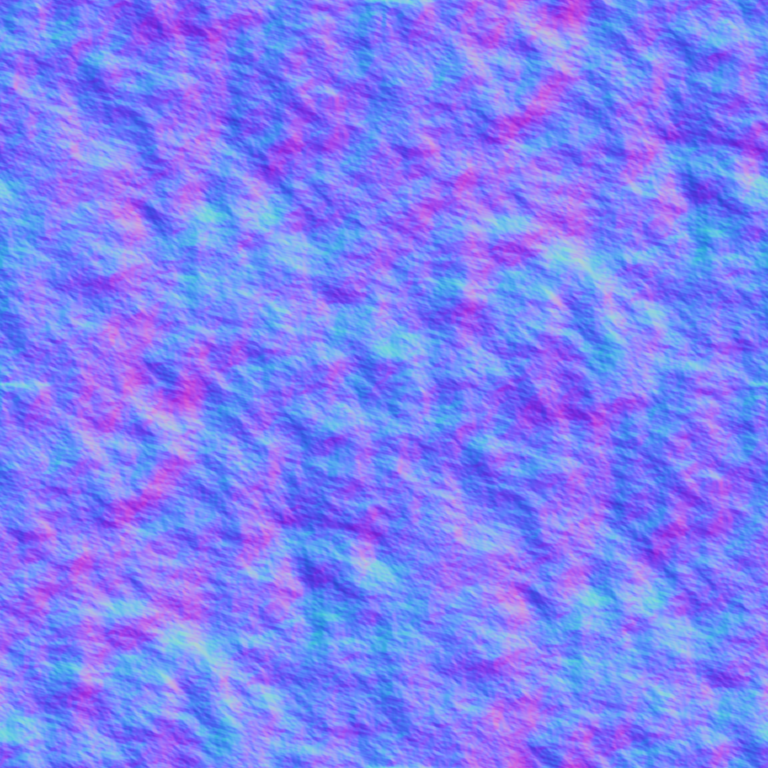
Give the GLSL for this texture map, as a Shadertoy shader.

```glsl
const int OCTAVES = 5;
const int FIRST_GRAIN_OCTAVE = 2;      // finer octaves are sheared into streaks
const float COARSE_CELLS = 12.0;       // noise cells across the canvas
const float ROUGHNESS = 0.25;
const float OCTAVE_GAIN = 0.9;
const float GRAIN_STRETCH = 0.75;
const float GRAIN_SHEAR = 0.25;
const vec2 BASE_TILT = vec2(-0.09, -0.03);
const float PATCH_WARP = 0.12;
const float PATCH_STRETCH = 1.6;
const vec2 PATCH_AXIS = vec2(0.894, -0.447);
const vec2 RIPPLE_CENTER = vec2(1.3, 1.4);
const vec2 RIPPLE_FACING = vec2(0.8, 0.6);
const float RIPPLE_RADIUS = 0.5;
const float RIPPLE_FREQUENCY = 300.0;
const float RIPPLE_TILT = 0.1;
const vec2 SEAM_CENTER = vec2(0.0, 1.0);
const float SEAM_WIDTH = 0.006;

// Broad facets of the rock: center and radius, then lean
const int PATCHES = 14;
const vec3 PATCH_SHAPE[PATCHES] = vec3[](
    vec3(1.30, 1.90, 0.11), vec3(1.30, 1.46, 0.17), vec3(1.38, 1.29, 0.07),
    vec3(1.64, 1.13, 0.09), vec3(1.75, 1.50, 0.09), vec3(1.93, 1.40, 0.13),
    vec3(1.88, 1.63, 0.09), vec3(1.46, 0.99, 0.10), vec3(0.70, 1.70, 0.20),
    vec3(0.33, 1.47, 0.15), vec3(0.63, 1.33, 0.10), vec3(0.37, 1.05, 0.09),
    vec3(0.80, 1.19, 0.08), vec3(0.93, 1.06, 0.10));
const vec2 PATCH_TILT[PATCHES] = vec2[](
    vec2(0.40, 0.05), vec2(0.40, -0.06), vec2(-0.05, 0.55),
    vec2(0.00, 0.52), vec2(0.40, 0.05), vec2(-0.30, 0.25),
    vec2(0.00, -0.40), vec2(0.15, -0.40), vec2(0.03, -0.17),
    vec2(0.36, 0.08), vec2(-0.10, 0.50), vec2(0.45, -0.22),
    vec2(0.40, -0.05), vec2(-0.20, 0.38));

vec2 hashGradient(vec2 cell) {
    vec2 k = vec2(dot(cell, vec2(127.1, 311.7)), dot(cell, vec2(269.5, 183.3)));
    return 2.0 * fract(sin(k) * 43758.5453) - 1.0;
}

// Wraps a noise cell so that tiles alternate like a checkerboard
vec2 wrapCell(vec2 cell, vec2 cells, float shear) {
    float steps = floor((cell.x + 0.5) / (0.5 * cells.x));
    cell -= steps * 0.5 * vec2(cells.x, cells.y + shear);
    return vec2(cell.x, floor(mod(cell.y + 0.5, cells.y)));
}

// Nearest offset on the same checkerboard, in tile units
vec2 wrapOffset(vec2 d) {
    d -= round(d.y);
    d.x -= 2.0 * round(0.5 * d.x);
    return d;
}

// Slope of periodic gradient noise
vec2 noiseSlope(vec2 uv, float count, float stretch, float shearRatio) {
    vec2 cells = vec2(count * stretch, count);
    float shear = count * shearRatio;
    vec2 q = uv * cells + vec2(0.0, shear * uv.x);
    vec2 cell = floor(q), f = q - cell;
    vec2 seed = vec2(count * 1.7, count * 0.3);
    vec2 ga = hashGradient(wrapCell(cell, cells, shear) + seed);
    vec2 gb = hashGradient(wrapCell(cell + vec2(1, 0), cells, shear) + seed);
    vec2 gc = hashGradient(wrapCell(cell + vec2(0, 1), cells, shear) + seed);
    vec2 gd = hashGradient(wrapCell(cell + vec2(1, 1), cells, shear) + seed);
    float va = dot(ga, f), vb = dot(gb, f - vec2(1, 0));
    float vc = dot(gc, f - vec2(0, 1)), vd = dot(gd, f - vec2(1, 1));
    vec2 u = f * f * f * (f * (f * 6.0 - 15.0) + 10.0);
    vec2 du = 30.0 * f * f * (f * (f - 2.0) + 1.0);
    vec2 g = ga + u.x * (gb - ga) + u.y * (gc - ga) + u.x * u.y * (ga - gb - gc + gd)
           + du * (u.yx * (va - vb - vc + vd) + vec2(vb, vc) - va);
    return vec2(stretch * g.x + shearRatio * g.y, g.y);
}

vec2 patchTilt(vec2 p) {
    vec2 tilt = vec2(0.0);
    for (int i = 0; i < PATCHES; i++) {
        vec2 d = wrapOffset(p - PATCH_SHAPE[i].xy);
        vec2 local = vec2(dot(d, PATCH_AXIS) / PATCH_STRETCH,
                          dot(d, vec2(-PATCH_AXIS.y, PATCH_AXIS.x))) / PATCH_SHAPE[i].z;
        tilt += PATCH_TILT[i] * exp(-dot(local, local));
    }
    return tilt;
}

// Fine concentric ridges on one side of a curved face
vec2 rippleTilt(vec2 p) {
    vec2 d = wrapOffset(p - RIPPLE_CENTER);
    float r = max(length(d), 0.001);
    float band = exp(-pow((r - RIPPLE_RADIUS) / 0.08, 2.0));
    float arc = smoothstep(0.6, 0.95, dot(d / r, RIPPLE_FACING));
    return d / r * sin(r * RIPPLE_FREQUENCY) * band * arc * RIPPLE_TILT;
}

// Short creases where tile corners meet
vec2 seamTilt(vec2 p) {
    vec2 d = abs(wrapOffset(p - SEAM_CENTER));
    vec2 crease = exp(-pow(d / SEAM_WIDTH, vec2(2.0))) * exp(-pow(d.yx / vec2(0.09, 0.18), vec2(2.0)));
    return crease.x * vec2(-0.35, 0.1) + crease.y * vec2(0.1, 0.5);
}

void mainImage(out vec4 fragColor, in vec2 fragCoord) {
    vec2 uv = fragCoord / iResolution.xy;
    vec2 p = 2.0 * uv;

    // Rock roughness, from lumps to streaked grain
    vec2 rough = vec2(0.0), lumps = vec2(0.0);
    float count = COARSE_CELLS, amplitude = ROUGHNESS;
    for (int i = 0; i < OCTAVES; i++) {
        bool grain = i >= FIRST_GRAIN_OCTAVE;
        vec2 slope = noiseSlope(uv, count, grain ? GRAIN_STRETCH : 1.0, grain ? GRAIN_SHEAR : 0.0);
        rough -= slope * amplitude * smoothstep(1.0, 2.5, iResolution.y / count);
        if (i == 0) lumps = slope;
        count *= 2.0;
        amplitude *= OCTAVE_GAIN;
    }

    // Combine the leans into a surface normal
    vec2 tilt = BASE_TILT + rough + patchTilt(p + PATCH_WARP * lumps) + rippleTilt(p) + seamTilt(p);
    vec3 normal = normalize(vec3(tilt, 1.0));
    fragColor = vec4(0.5 + 0.5 * normal, 1.0);
}
```
